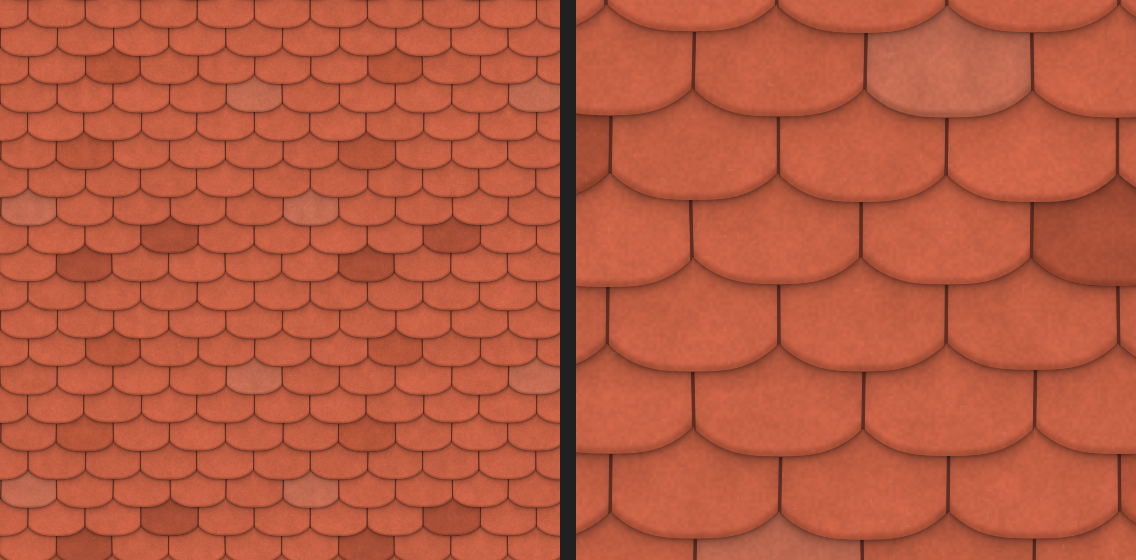
Left: the whole. Right: its middle third, enlarged.
A Shadertoy shader for this texture:

```glsl
// Roof of overlapping terracotta tiles with rounded lower edges, in half-offset rows.

struct Tile {
    float id;    // index inside the repeating block of 5 by 10 tiles
    float seam;  // signed distance to the nearest side joint, in tile widths
    float drop;  // distance below the rounded lower edge, in tile widths
};

float hash(vec2 p) {
    vec3 h = fract(p.xyx * vec3(0.1031, 0.1030, 0.0973));
    h += dot(h, h.yzx + 33.33);
    return fract((h.x + h.y) * h.z);
}

float noise(vec2 p) {
    vec2 i = floor(p), f = fract(p);
    f = f * f * (3.0 - 2.0 * f);
    return mix(mix(hash(i), hash(i + vec2(1, 0)), f.x),
               mix(hash(i + vec2(0, 1)), hash(i + vec2(1, 1)), f.x), f.y);
}

float blockId(float column, float row) {
    return mod(column, 5.0) + 5.0 * mod(row, 10.0);
}

// Tile of one row at q; each row is one unit tall and half a tile width.
Tile tileAt(vec2 q, float row) {
    float x = q.x - 0.5 * mod(row, 2.0);
    float column = floor(x);
    float jointId = blockId(column, row);
    float lean = 0.025 * (hash(vec2(jointId, 3.0)) - 0.5) * (q.y - row - 0.5);
    float seam = x - column - 0.5 - 0.035 * (hash(vec2(jointId, 7.0)) - 0.5) - lean;
    float id = blockId(column + step(0.0, seam), row);

    // Flat middle, curving up into a cusp at both joints
    float u = max(1.0 - 2.0 * abs(seam), 0.0);
    float edge = row + 1.0 - 0.33 * u * u * u + 0.04 * (hash(vec2(id, 11.0)) - 0.5);
    float drop = 0.5 * (q.y - edge) / sqrt(1.0 + u * u * u * u);
    return Tile(id, seam, drop);
}

// Modular strides scatter a few pale, brownish and dark tiles through the block.
vec3 clayColor(float id) {
    vec3 clay = vec3(0.785, 0.383, 0.272) * (0.985 + 0.035 * hash(vec2(id, 19.0)));
    float pale = abs(mod(id * 3.0, 50.0) - 6.0);
    float brown = abs(mod(id * 7.0, 50.0) - 33.0);
    float dark = abs(mod(id * 17.0, 50.0) - 31.5);
    if (abs(pale - 1.0) < 0.1) clay = vec3(0.775, 0.425, 0.325);
    if (abs(brown - 1.0) < 0.1) clay = vec3(0.725, 0.342, 0.233);
    if (dark < 0.6) clay = vec3(0.675, 0.315, 0.218);
    return clay;
}

void mainImage(out vec4 fragColor, in vec2 fragCoord) {
    vec2 p = fragCoord / iResolution.y;
    vec2 q = vec2(p.x / 0.1008, (1.0 - p.y) / 0.0504 + 0.01);
    float aa = 1.0 / (0.1008 * iResolution.y);

    // Walk down from the row above to the first tile covering this point
    float row = floor(q.y) - 1.0;
    Tile above = tileAt(q, row - 1.0);
    Tile front = tileAt(q, row);
    for (int i = 0; i < 2; i++) {
        if (front.drop > 0.0) {
            above = front;
            row += 1.0;
            front = tileAt(q, row);
        }
    }

    // Clay body: broad mottling, fine grain and sparse pale specks
    vec3 color = clayColor(front.id);
    vec2 surface = q * vec2(1.0, 0.5);
    color *= 1.0 + 0.06 * (noise(surface * 6.0) - 0.5)
                 + 0.04 * (noise(surface * 17.0 + 40.0) - 0.5)
                 + 0.07 * (noise(surface * 48.0) - 0.5);
    color += 0.035 * smoothstep(0.9, 1.0, noise(surface * 38.0 + 90.0));

    // Rounded lower lip
    float inside = -front.drop;
    float lip = 1.0 - smoothstep(0.01, 0.06, inside);
    color *= 1.0 - lip * vec3(0.16, 0.19, 0.21);

    // Side joint with a soft dark flank
    float side = abs(front.seam);
    color *= 1.0 - 0.12 * exp(-side / 0.022);
    float joint = 1.0 - smoothstep(0.010 - 0.5 * aa, 0.010 + 0.6 * aa, side);
    color = mix(color, vec3(0.34, 0.16, 0.125), 0.88 * joint);

    // Shadow cast by the tile above, darkest at the contact line
    float gap = max(above.drop, 0.0);
    color *= 1.0 - 0.25 * exp(-gap / 0.022) - 0.17 * exp(-gap / 0.09);
    float contact = smoothstep(-aa, 0.0, front.drop);
    color *= 1.0 - 0.28 * contact;

    fragColor = vec4(color, 1.0);
}
```
